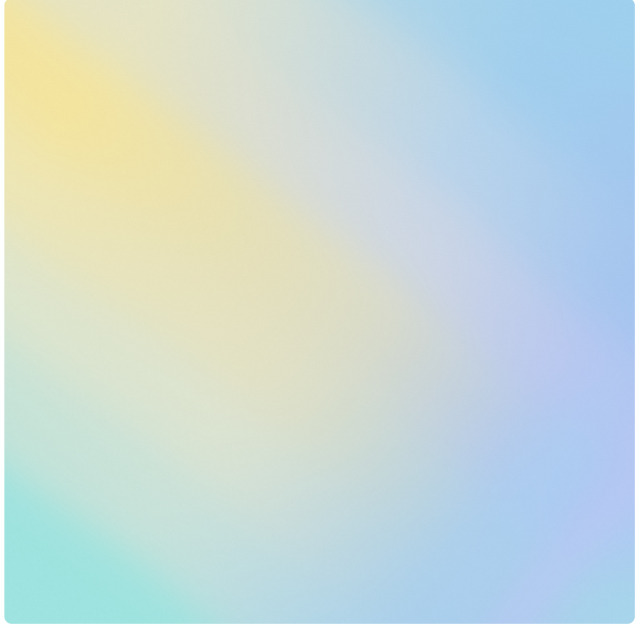
Give the GLSL for this background, as a Shadertoy shader.

```glsl
// Soft diagonal pastel streaks, yellow to teal and blue, on a rounded white-edged card.

const vec3 PAPER = vec3(0.995, 1.0, 1.0);
const vec3 TEAL = vec3(0.62, 0.89, 0.875);
const vec3 SKY = vec3(0.62, 0.815, 0.93);
const vec3 LAVENDER = vec3(0.72, 0.78, 0.955);
const vec3 AQUA = vec3(0.65, 0.84, 0.92);

float bell(float x, float width) {
    float k = x / width;
    return exp(-k * k);
}

// Colour along a streak, from its start through its middle to its end.
vec3 ramp(float along, vec3 start, vec3 middle, vec3 end) {
    vec3 c = mix(start, middle, clamp((along - 0.2) / 0.5, 0.0, 1.0));
    return mix(c, end, smoothstep(0.65, 1.2, along));
}

// A colour premultiplied by its streak weight, for a normalised blend.
vec4 streak(float offset, float width, vec3 colour) {
    float weight = bell(offset, width) + 1e-5;
    return vec4(colour * weight, weight);
}

float roundedBox(vec2 p, vec2 halfSize, float radius) {
    vec2 d = abs(p) - halfSize + radius;
    return length(max(d, 0.0)) + min(max(d.x, d.y), 0.0) - radius;
}

float hash(vec2 cell) {
    return fract(sin(dot(cell, vec2(127.1, 311.7))) * 43758.5);
}

// Overlapping bands that run from upper left to lower right.
vec3 diagonalStreaks(vec2 uv) {
    vec2 p = uv - vec2(0.0, 1.0);
    float along = dot(p, vec2(0.78, -0.62));
    float across = dot(p, vec2(0.62, 0.78));
    across += 0.006 * sin(along * 7.0) + 0.004 * sin(along * 13.0 + across * 9.0);

    vec4 sum = streak(across + 0.68, 0.10, TEAL);
    sum += streak(across + 0.48, 0.08, ramp(along,
        vec3(0.77, 0.89, 0.84), vec3(0.79, 0.885, 0.85), vec3(0.66, 0.82, 0.93)));
    sum += streak(across + 0.34, 0.08, ramp(along,
        vec3(0.87, 0.90, 0.80), vec3(0.86, 0.89, 0.82), vec3(0.66, 0.81, 0.92)));
    sum += streak(across + 0.20, 0.08, ramp(along,
        vec3(0.93, 0.90, 0.71), vec3(0.885, 0.88, 0.77), vec3(0.67, 0.81, 0.92)));
    sum += streak(across + 0.06, 0.09, ramp(along,
        vec3(0.955, 0.895, 0.62), vec3(0.875, 0.87, 0.765), vec3(0.68, 0.78, 0.95)));
    sum += streak(across - 0.11, 0.08, ramp(along,
        vec3(0.895, 0.89, 0.77), vec3(0.81, 0.845, 0.89), vec3(0.71, 0.77, 0.95)));
    sum += streak(across - 0.26, 0.09, ramp(along,
        vec3(0.88, 0.89, 0.80), vec3(0.72, 0.83, 0.92), vec3(0.63, 0.76, 0.94)));
    sum += streak(across - 0.43, 0.09, ramp(along,
        vec3(0.72, 0.86, 0.90), vec3(0.63, 0.81, 0.93), vec3(0.64, 0.76, 0.94)));
    sum += streak(across - 0.62, 0.10, SKY);
    return sum.rgb / sum.a;
}

// Crossing rays and an aqua glow at the lower right.
vec3 cornerRays(vec2 uv, vec3 colour) {
    vec2 p = uv - vec2(1.0, 0.0);
    float across = dot(p, vec2(-0.76, 0.65));
    float along = dot(p, vec2(0.65, 0.76));
    float fade = bell(along - 0.02, 0.28);
    colour = mix(colour, vec3(0.67, 0.81, 0.94), 0.6 * fade * bell(across - 0.27, 0.07));
    colour = mix(colour, LAVENDER, 0.8 * fade * bell(across - 0.155, 0.045));
    return mix(colour, AQUA, 0.85 * bell(length(p), 0.13));
}

void mainImage(out vec4 fragColor, in vec2 fragCoord) {
    vec2 uv = fragCoord / iResolution.xy;
    vec3 colour = cornerRays(uv, diagonalStreaks(uv));

    // Faint grain
    colour += 0.006 * (hash(floor(uv * 380.0)) - 0.5);

    // Card edge
    vec2 aspect = vec2(iResolution.x / iResolution.y, 1.0);
    vec2 low = vec2(0.0068, 0.0066);
    vec2 high = vec2(0.992, 1.003);
    float edge = roundedBox((uv - 0.5 * (low + high)) * aspect,
        0.5 * (high - low) * aspect, 0.012);
    float softness = 0.75 / iResolution.y;
    colour = mix(colour, PAPER, smoothstep(-softness, softness, edge));
    fragColor = vec4(colour, 1.0);
}
```
